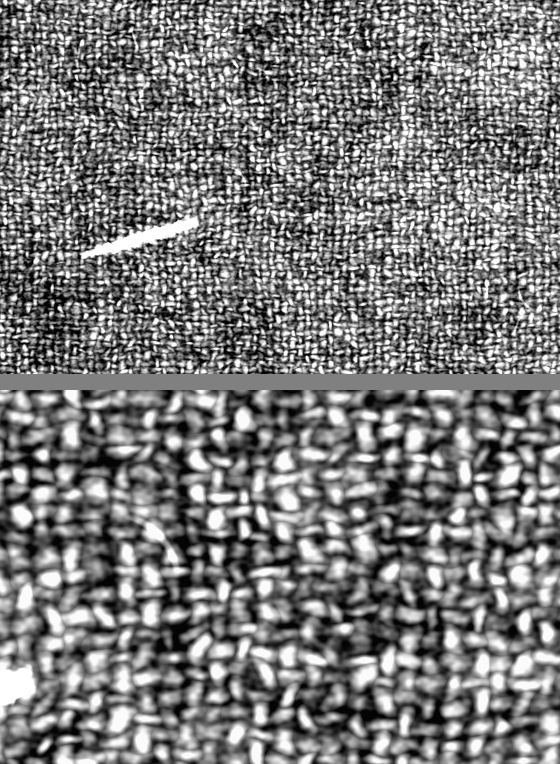
Top: the whole. Bottom: its middle third, enlarged.
A WebGL 2 fragment shader for this texture:

```glsl
#version 300 es
precision highp float;

uniform vec2 u_resolution;
out vec4 fragColor;

vec2 hash2(vec2 p) {
    vec3 a = fract(p.xyx * vec3(0.1031, 0.1030, 0.0973));
    a += dot(a, a.yzx + 33.33);
    return fract((a.xx + a.yz) * a.zy);
}

float gradientDot(vec2 cell, vec2 offset) {
    float angle = 6.2832 * hash2(cell + 57.0).x;
    return dot(vec2(cos(angle), sin(angle)), offset);
}

float gradientNoise(vec2 p) {
    vec2 i = floor(p), f = fract(p);
    vec2 w = f * f * f * (f * (f * 6.0 - 15.0) + 10.0);
    vec2 e = vec2(0.0, 1.0);
    float low = mix(gradientDot(i, f), gradientDot(i + e.yx, f - e.yx), w.x);
    float high = mix(gradientDot(i + e.xy, f - e.xy), gradientDot(i + 1.0, f - 1.0), w.x);
    return mix(low, high, w.y);
}

// Plain weave: upright and flat oval grains alternate like a checkerboard
float weave(vec2 q) {
    vec2 base = floor(q);
    float cover = 0.0;
    for (int y = -1; y <= 1; y++) {
        for (int x = -1; x <= 1; x++) {
            vec2 id = base + vec2(x, y);
            vec2 rnd = hash2(id + 11.0);
            vec2 shape = hash2(id + 203.0);
            bool upright = mod(id.x + id.y, 2.0) < 0.5;
            vec2 radius = upright ? vec2(0.44, 0.74) : vec2(0.72, 0.41);
            radius *= 0.85 + 0.35 * shape.x;
            vec2 d = q - id - 0.5 - (rnd - 0.5) * 0.35;
            d.x += d.y * (shape.y - 0.5) * 0.5;
            float grain = 1.0 - smoothstep(0.05, 1.22, length(d / radius));
            float light = mix(0.5, 1.2, rnd.x) * (upright ? 1.06 : 0.9);
            cover = max(cover, grain * light);
        }
    }
    return cover;
}

// Loose curved hairs scattered over the cloth
float hairs(vec2 p) {
    float sum = 0.0;
    for (int i = 0; i < 16; i++) {
        vec2 rnd = hash2(vec2(i, 71));
        vec2 look = hash2(vec2(i, 19));
        float angle = 6.2832 * look.x;
        vec2 r = mat2(cos(angle), -sin(angle), sin(angle), cos(angle)) * (p - rnd * vec2(1.5, 1.0));
        r.y += (look.y - 0.3) * 14.0 * r.x * r.x;
        float span = 0.018 + 0.022 * look.y;
        float strand = 1.0 - smoothstep(0.001, 0.005, abs(r.y));
        sum = max(sum, strand * (1.0 - smoothstep(0.6, 1.0, abs(r.x) / span)));
    }
    return sum;
}

// Ragged white lint, tapered towards its lower end
float lint(vec2 p) {
    vec2 start = vec2(0.222, 0.316), axis = vec2(0.292, 0.088);
    float t = clamp(dot(p - start, axis) / dot(axis, axis), 0.0, 1.0);
    float width = mix(0.008, 0.018, smoothstep(0.0, 0.4, t)) - 0.003 * smoothstep(0.7, 1.0, t);
    width += 0.008 * gradientNoise(p * 75.0) + 0.004 * gradientNoise(p * 160.0);
    float edge = 0.001 + 1.0 / u_resolution.y;
    return 1.0 - smoothstep(-edge, edge, length(p - start - axis * t) - width);
}

void main() {
    vec2 p = gl_FragCoord.xy / u_resolution.y;

    // Wandering yarns
    vec2 q = p * vec2(47.0, 55.0);
    q += 0.9 * vec2(gradientNoise(p * 5.0), gradientNoise(p * 5.0 + 40.0));
    q += 0.45 * vec2(gradientNoise(q * 0.7 + 9.0), gradientNoise(q * 0.7 + 90.0));

    float tone = 0.13 + 0.97 * weave(q);

    // Uneven yarn shades and slow drift of the light
    tone += 0.24 * gradientNoise(vec2(q.x * 0.5, p.y * 4.0));
    tone += 0.24 * gradientNoise(vec2(p.x * 5.0, q.y * 0.5 + 30.0));
    tone += 0.18 * gradientNoise(p * 3.0 + 7.0) + 0.07 * (p.x - 0.75);

    // Fine fibres
    tone += 0.32 * gradientNoise(p * vec2(75.0, 95.0) + 3.0);
    tone += 0.30 * gradientNoise(p * vec2(130.0, 165.0));

    tone += 0.42 * hairs(p);
    tone = mix(clamp(tone, 0.015, 0.985), 1.0, lint(p));
    fragColor = vec4(vec3(tone), 1.0);
}
```
